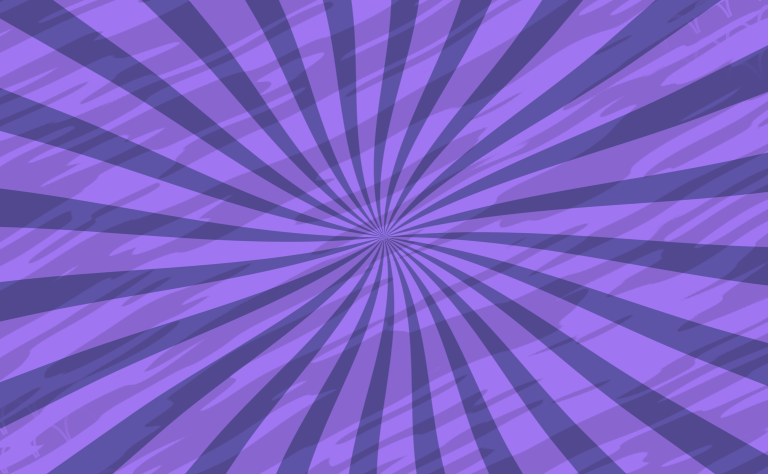
A WebGL 2 fragment shader for this background:

```glsl
#version 300 es
precision highp float;
// Purple twirled sunburst under a slanted layer of brushed hatching.

#define RAYS 24.0          // dark rays around the centre
#define RAY_SHARE 0.41     // dark part of each period
#define RAY_PHASE 0.687    // middle of a dark ray within its period
#define STRETCH 0.040      // uneven spread of the rays
#define TWIRL 0.22         // turn at the centre, in radians
#define HATCH_ANGLE 0.48   // slope of the strokes
#define HATCH_SHADE 0.86   // darkening inside a stroke
#define HATCH_LEVEL 0.50   // noise level where strokes begin
#define SCALE_SIZE 0.075   // size of the corner scallops

uniform vec2 u_resolution;
out vec4 fragColor;

const float TAU = 6.2831853;
const vec3 LIGHT = vec3(0.625, 0.460, 0.945);
const vec3 DARK = vec3(0.370, 0.328, 0.655);

float hash(vec2 p) {
    return fract(sin(dot(p, vec2(127.1, 311.7))) * 43758.5453);
}

mat2 rotation(float a) {
    float c = cos(a), s = sin(a);
    return mat2(c, s, -s, c);
}

// Smooth random values along one stroke lane, shifted per lane.
float lane(float u, float row) {
    u += hash(vec2(row, 7.3)) * 19.0;
    float cell = floor(u);
    float f = smoothstep(0.0, 1.0, fract(u));
    return mix(hash(vec2(cell, row)), hash(vec2(cell + 1.0, row)), f);
}

// Noise drawn out along x, blended between staggered lanes.
float streaks(vec2 p) {
    float row = floor(p.y);
    float f = smoothstep(0.0, 1.0, fract(p.y));
    return mix(lane(p.x, row), lane(p.x, row + 1.0), f);
}

// Coverage of the dark rays; n spans -1..1 on both axes.
float rays(vec2 n, float aspect) {
    float fall = max(1.0 - length(n), 0.0);
    vec2 q = rotation(-TWIRL * fall * fall) * n * vec2(aspect, 1.0);
    float angle = atan(q.y, q.x);
    angle += STRETCH * sin(2.0 * angle);
    float phase = angle * RAYS / TAU - RAY_PHASE;
    float d = abs(fract(phase + 0.5) - 0.5) - 0.5 * RAY_SHARE;
    float w = 1.5 * RAYS / (TAU * u_resolution.y * max(length(q), 0.001));
    return 1.0 - smoothstep(-w, w, d);
}

// Coverage of the brushed strokes; p has the canvas height as unit.
float hatching(vec2 p) {
    vec2 q = rotation(-HATCH_ANGLE) * p;
    q.y += 0.012 * sin(q.x * 5.0 + q.y * 3.0) + 0.003 * sin(q.x * 19.0 + q.y * 8.0);
    float broad = streaks(q * vec2(2.6, 30.0));
    float fine = streaks(q * vec2(5.5, 68.0) + 41.0);
    float value = mix(broad, fine, mix(0.40, 0.62, smoothstep(0.1, 0.7, length(p))));
    float w = max(fwidth(value), 0.01) * 0.8;
    return smoothstep(HATCH_LEVEL - w, HATCH_LEVEL + w, value);
}

// Thin staggered arcs, kept to the upper right and lower left corners.
float scallops(vec2 p, float aspect) {
    vec2 q = rotation(-HATCH_ANGLE) * p / SCALE_SIZE;
    q.x += 0.5 * mod(floor(q.y), 2.0);
    vec2 cell = fract(q) - vec2(0.5, 0.0);
    float d = abs(length(cell * vec2(1.0, 0.6)) - 0.46);
    float w = 1.2 / (SCALE_SIZE * u_resolution.y);
    float arc = 1.0 - smoothstep(0.02, 0.02 + w, d);
    vec2 corner = 0.5 * vec2(aspect, 1.0) - p * sign(p.x + p.y);
    return arc * (1.0 - smoothstep(0.06, 0.20, length(corner * vec2(0.6, 1.0))));
}

void main() {
    float aspect = u_resolution.x / u_resolution.y;
    vec2 n = 2.0 * gl_FragCoord.xy / u_resolution - 1.0;
    vec2 p = 0.5 * n * vec2(aspect, 1.0);

    vec3 color = mix(LIGHT, DARK, rays(n, aspect));
    float shade = hatching(p) * (1.0 - 0.8 * scallops(p, aspect));
    fragColor = vec4(color * mix(1.0, HATCH_SHADE, shade), 1.0);
}
```
